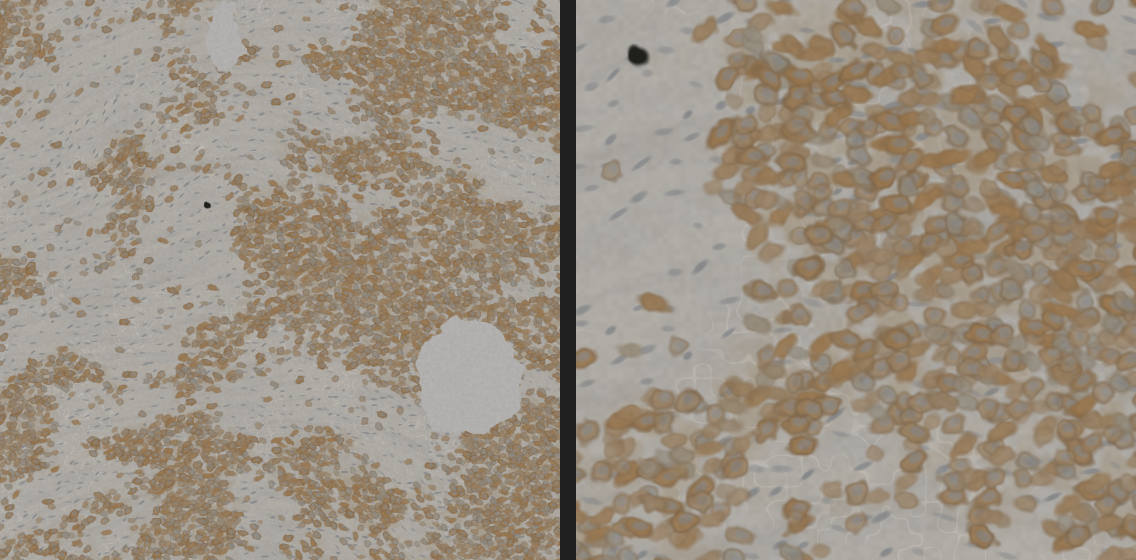
Left: the whole. Right: its middle third, enlarged.
Write a Shadertoy shader that draws this texture.

```glsl
// Stained tissue section: clumps of brown cells and slim blue-grey nuclei in pale
// fibrous stroma. A stream function bends bands, fibres and cells alike; cells are
// jittered-grid ellipses with dark rims, thinned out by a crowding field.

const vec3 STROMA = vec3(0.675, 0.664, 0.645);
const vec3 LUMEN = vec3(0.692, 0.688, 0.680);
const vec3 TAN_HAZE = vec3(0.635, 0.580, 0.495);
const vec3 BROWN = vec3(0.595, 0.500, 0.385);
const vec3 OCHRE = vec3(0.590, 0.450, 0.285);
const vec3 GREY_CELL = vec3(0.565, 0.540, 0.490);
const vec3 RIM = vec3(0.455, 0.365, 0.265);
const vec3 NUCLEUS = vec3(0.505, 0.515, 0.530);
const vec3 SPECK = vec3(0.12, 0.12, 0.11);

const float CELL_SPACING = 0.0132;
const float NUCLEUS_SPACING = 0.0165;
const float MAX_CROWDING = 0.80;
const float STRAY_CELLS = 0.035;
const float SOFTNESS = 0.0016;

vec3 hash3(vec2 p) {
    vec3 q = fract(p.xyx * vec3(0.1031, 0.1030, 0.0973));
    q += dot(q, q.yxz + 33.33);
    return fract((q.xxy + q.yzz) * q.zyx);
}

float noise(vec2 p) {
    vec2 i = floor(p), f = fract(p);
    f = f * f * (3.0 - 2.0 * f);
    float low = mix(hash3(i).x, hash3(i + vec2(1, 0)).x, f.x);
    float high = mix(hash3(i + vec2(0, 1)).x, hash3(i + vec2(1, 1)).x, f.x);
    return mix(low, high, f.y);
}

float fbm(vec2 p) {
    float sum = 0.0, amp = 0.533;
    for (int i = 0; i < 4; i++) {
        sum += amp * noise(p);
        p = mat2(1.6, 1.2, -1.2, 1.6) * p + 7.3;
        amp *= 0.5;
    }
    return sum;
}

// Height across the tissue flow; its level lines are the fibres.
float stream(vec2 p) {
    return p.y - 0.09 * sin(4.0 * p.x - 0.6) + 0.17 * noise(p * 2.6 + 4.0);
}

vec2 flowDirection(vec2 p) {
    float e = 0.01, v = stream(p);
    return normalize(vec2(stream(p + vec2(0, e)) - v, v - stream(p + vec2(e, 0))));
}

// Signed distance-like value of the two ragged empty spaces.
float lumen(vec2 p) {
    vec2 q = p + 0.055 * (vec2(fbm(p * 22.0), fbm(p * 22.0 + 31.0)) - 0.5);
    float small = (length((q - vec2(0.395, 0.93)) / vec2(0.036, 0.062)) - 1.0) * 0.04;
    float large = (length((q - vec2(0.835, 0.325)) / vec2(0.092, 0.10)) - 1.0) * 0.09;
    return min(small, large);
}

// Chance of finding a brown cell at p.
float crowding(vec2 p) {
    float bands = fbm(vec2(p.x * 3.2, stream(p) * 10.0) + 11.0);
    float clumps = fbm(p * 8.5 + 3.0);
    float n = 0.55 * bands + 0.45 * clumps;
    return mix(STRAY_CELLS, MAX_CROWDING, smoothstep(0.435, 0.575, n));
}

vec2 turn(vec2 d, float a) {
    return vec2(d.x * cos(a) - d.y * sin(a), d.x * sin(a) + d.y * cos(a));
}

void paintCells(inout vec3 col, vec2 p, vec2 flow, float seed) {
    vec2 base = floor(p / CELL_SPACING);
    float wobble = 0.55 * (noise(p * 210.0 + seed) - 0.5);
    for (int k = 0; k < 9; k++) {
        vec2 id = base + vec2(k % 3 - 1, k / 3 - 1);
        vec3 place = hash3(id + seed), look = hash3(id + seed + 57.0);
        vec2 centre = (id + 0.5 + 0.8 * (place.xy - 0.5)) * CELL_SPACING;
        if (place.z > crowding(centre)) continue;
        vec2 axis = turn(flow, 1.5 * (look.x - 0.5));
        vec2 d = p - centre;
        vec2 radii = vec2(mix(0.0055, 0.0098, look.y), mix(0.0042, 0.0064, look.z));
        vec2 q = vec2(dot(d, axis), dot(d, vec2(-axis.y, axis.x))) / radii;
        float r = length(q) + wobble, soft = SOFTNESS / radii.y;
        float body = 1.0 - smoothstep(1.0 - soft, 1.0 + soft, r);
        vec3 stain = mix(GREY_CELL, BROWN, smoothstep(0.1, 0.45, look.x));
        stain = mix(stain, OCHRE, smoothstep(0.5, 1.0, look.y) * 0.8);
        float rim = smoothstep(0.5, 0.95, r) * mix(0.15, 0.7, look.z);
        stain = mix(stain, RIM, rim);
        float core = 1.0 - smoothstep(0.3, 0.65, length(q - 0.15));
        stain = mix(stain, NUCLEUS, core * step(0.5, look.z) * 0.6);
        col = mix(col, stain, body * mix(0.65, 0.95, look.y));
    }
}

void paintNuclei(inout vec3 col, vec2 p, vec2 flow) {
    vec2 base = floor(p / NUCLEUS_SPACING);
    for (int k = 0; k < 9; k++) {
        vec2 id = base + vec2(k % 3 - 1, k / 3 - 1);
        vec3 place = hash3(id + 191.0), look = hash3(id + 233.0);
        vec2 centre = (id + 0.2 + 0.6 * place.xy) * NUCLEUS_SPACING;
        vec2 axis = turn(flow, 1.0 * (look.x - 0.5)), d = p - centre;
        vec2 radii = vec2(mix(0.003, 0.0075, look.y), mix(0.0014, 0.0024, look.z));
        float r = length(vec2(dot(d, axis), dot(d, vec2(-axis.y, axis.x))) / radii);
        float body = 1.0 - smoothstep(0.5, 1.4, r);
        col = mix(col, NUCLEUS, body * step(place.z, 0.5) * mix(0.4, 0.85, look.x));
    }
}

void mainImage(out vec4 fragColor, in vec2 fragCoord) {
    vec2 p = fragCoord / iResolution.xy;
    vec2 flow = flowDirection(p);

    // Stroma: fibres, tan haze near the cells, bright refractile wisps
    float fibres = fbm(vec2(p.x * 14.0, stream(p) * 120.0));
    vec3 col = STROMA + 0.07 * (fibres - 0.5);
    float haze = crowding(p) * smoothstep(0.25, 0.7, noise(p * 95.0));
    col = mix(col, TAN_HAZE, 0.75 * haze + 0.12 * smoothstep(0.5, 0.8, fibres));
    float wisp = 1.0 - smoothstep(0.0, 0.07, abs(noise(p * 110.0 + 19.0) - 0.5));
    col += 0.045 * wisp * smoothstep(0.5, 0.65, fbm(p * 13.0 + 40.0));

    // Nuclei below, two overlapping cell layers above
    paintNuclei(col, p, flow);
    paintCells(col, p, flow, 17.0);
    paintCells(col, p + 0.37 * CELL_SPACING, flow, 83.0);

    // Empty spaces, fine grain and one dark speck
    col = mix(LUMEN, col, smoothstep(-SOFTNESS, SOFTNESS, lumen(p)));
    col += 0.03 * (noise(p * 300.0) - 0.5);
    float speck = length(p - vec2(0.371, 0.633)) + 0.004 * (noise(p * 180.0) - 0.5);
    col = mix(SPECK, col, smoothstep(0.004, 0.008, speck));
    fragColor = vec4(col, 1.0);
}
```
